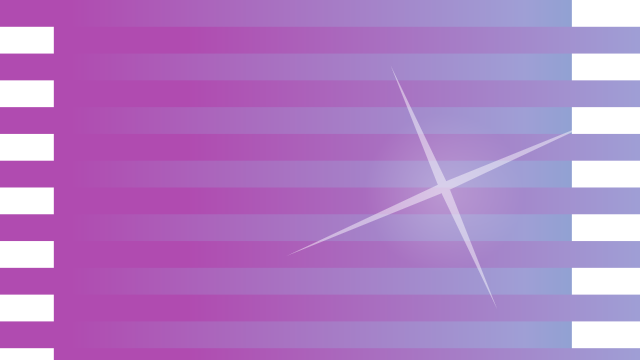
A WebGL 2 fragment shader for this background:

```glsl
#version 300 es
precision highp float;
// Two interleaved sets of horizontal bars, offset sideways on white, each with
// a magenta to periwinkle gradient, below a tilted four-ray sparkle and glow.
// Lengths are fractions of the canvas height; shapes are signed distances.

#define BAR_HEIGHT 0.0744
#define LONG_BAR_END 1.5885
#define SHIFTED_BAR_START 0.1495
#define FADE_START 0.19
#define FADE_LENGTH 1.265
#define FADE_SHIFT 0.325
#define STAR_CENTER vec2(1.233, 0.480)
#define STAR_TILT 0.412
#define RAY_HALF_WIDTH 0.0132
#define RAY_OPACITY 0.46
#define GLOW_RADIUS 0.22
#define GLOW_OPACITY 0.22

uniform vec2 u_resolution;
out vec4 outColor;

const vec3 PAPER = vec3(1.0);
const vec3 MAGENTA = vec3(0.690, 0.293, 0.690);
const vec3 LAVENDER = vec3(0.624, 0.622, 0.836);
const vec3 STEEL_BLUE = vec3(0.565, 0.632, 0.824);

// Antialiased coverage of a signed distance that is positive inside.
float coverage(float distanceInside, float pixel) {
    return clamp(distanceInside / pixel + 0.5, 0.0, 1.0);
}

// Three-stop gradient along a bar.
vec3 barColor(float x) {
    float t = (x - FADE_START) / FADE_LENGTH;
    vec3 color = mix(MAGENTA, LAVENDER, clamp(t, 0.0, 1.0));
    return mix(color, STEEL_BLUE, clamp((t - 1.0) * 9.0, 0.0, 1.0));
}

// Spike along the x axis, tapering linearly to a point on both sides.
float spike(vec2 p, float halfLength, float pixel) {
    float halfWidth = RAY_HALF_WIDTH * (1.0 - abs(p.x) / halfLength);
    float low = max(p.y - 0.5 * pixel, -halfWidth);
    float high = min(p.y + 0.5 * pixel, halfWidth);
    return clamp((high - low) / pixel, 0.0, 1.0);
}

void main() {
    float pixel = 1.0 / u_resolution.y;
    vec2 p = gl_FragCoord.xy * pixel;

    // Alternating bars, counted from the top edge.
    float fromTop = 1.0 - p.y;
    float toBarMiddle = abs(mod(fromTop + 0.5 * BAR_HEIGHT, 2.0 * BAR_HEIGHT) - BAR_HEIGHT);
    float longBar = coverage(0.5 * BAR_HEIGHT - toBarMiddle, pixel);
    vec3 longColor = mix(PAPER, barColor(p.x), coverage(LONG_BAR_END - p.x, pixel));
    vec3 shiftedColor = mix(PAPER, barColor(p.x - FADE_SHIFT),
                            coverage(p.x - SHIFTED_BAR_START, pixel));
    vec3 color = mix(shiftedColor, longColor, longBar);

    // Soft glow, slightly below the sparkle center.
    vec2 q = p - STAR_CENTER;
    float glow = max(0.0, 1.0 - length(q + vec2(0.0, 0.015)) / GLOW_RADIUS);
    color = mix(color, PAPER, GLOW_OPACITY * glow);

    // Two crossed spikes in the tilted frame of the sparkle.
    float c = cos(STAR_TILT);
    float s = sin(STAR_TILT);
    vec2 r = vec2(c * q.x + s * q.y, c * q.y - s * q.x);
    float rays = max(spike(r, 0.478, pixel), spike(r.yx, 0.370, pixel));
    color = mix(color, PAPER, RAY_OPACITY * rays);

    outColor = vec4(color, 1.0);
}
```
